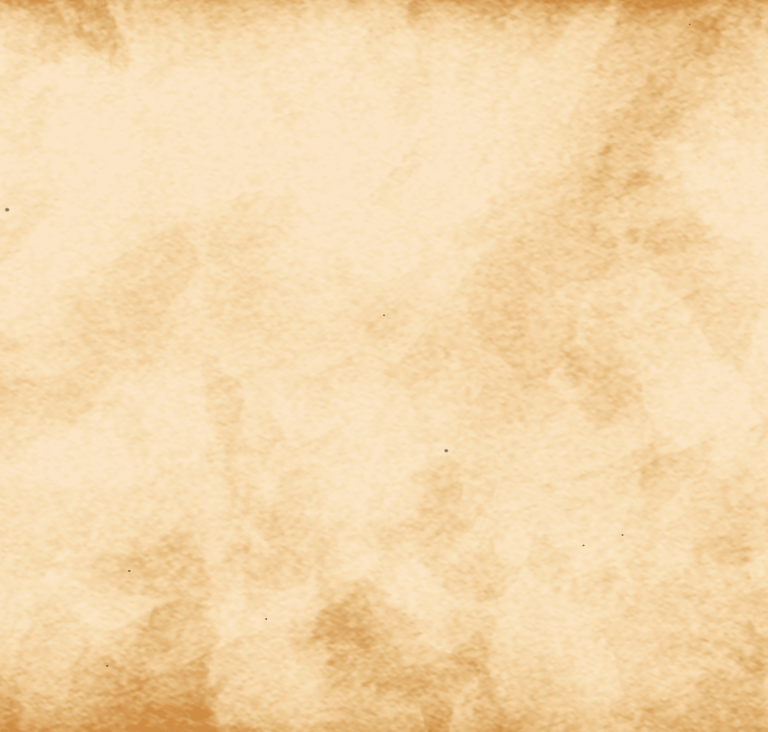
A Shadertoy shader for this texture:

```glsl
// Aged parchment: mottled cream paper with tan stains, browned edges, creases and specks.

const vec3 PAPER_RAMP[6] = vec3[6](
    vec3(0.98, 0.89, 0.75), vec3(0.97, 0.87, 0.70), vec3(0.96, 0.83, 0.64),
    vec3(0.93, 0.78, 0.56), vec3(0.89, 0.71, 0.46), vec3(0.85, 0.63, 0.36));
const vec3 SPECK_COLOR = vec3(0.45, 0.33, 0.22);

// Stain amounts are in steps of the ramp.
const float BASE_STAIN = -0.12;
const float CLOUD_STAIN = 4.6;
const float PATCH_STAIN = 0.8;
const float SLANT_STAIN = 0.7;
const float MOTTLE_STAIN = 1.2;
const float STREAK_STAIN = 1.6;
const float CREASE_STAIN = 1.1;
const float GRAIN_STAIN = 1.25;
const float TOP_STAIN = 4.0;
const float BOTTOM_STAIN = 3.4;
const float HANGING_STAIN = 1.9;
const float TOP_DEPTH = 0.055;
const float BOTTOM_DEPTH = 0.065;
const float HANGING_DEPTH = 0.14;
const vec2 GRAIN_SCALE = vec2(115.0, 220.0);
const int CREASE_COUNT = 10;
const int SPECK_COUNT = 9;

float hash(vec2 p) {
    vec3 q = fract(vec3(p.xyx) * 0.1031);
    q += dot(q, q.yzx + 33.33);
    return fract((q.x + q.y) * q.z);
}

vec2 hash2(float n) {
    return vec2(hash(vec2(n, 17.0)), hash(vec2(n, 59.0)));
}

float noise(vec2 p) {
    vec2 cell = floor(p), f = fract(p);
    f = f * f * (3.0 - 2.0 * f);
    return mix(mix(hash(cell), hash(cell + vec2(1, 0)), f.x),
               mix(hash(cell + vec2(0, 1)), hash(cell + vec2(1, 1)), f.x), f.y);
}

float fbm(vec2 p) {
    float sum = 0.0, amplitude = 0.516;
    for (int i = 0; i < 5; i++) {
        sum += amplitude * noise(p);
        p = mat2(1.6, 1.2, -1.2, 1.6) * p + 13.7;
        amplitude *= 0.5;
    }
    return sum;
}

vec2 rotate(vec2 p, float angle) {
    float c = cos(angle), s = sin(angle);
    return vec2(c * p.x + s * p.y, c * p.y - s * p.x);
}

// Oblique strokes: crisp along the upper side, fading downwards.
float creases(vec2 p, float aspect) {
    float sum = 0.0;
    for (int i = 0; i < CREASE_COUNT; i++) {
        float id = float(i);
        vec2 center = hash2(id + 3.0) * vec2(aspect, 0.8) + vec2(0.0, 0.1);
        float slope = mix(0.2, 0.6, hash(vec2(id, 7.0)));
        float halfLength = mix(0.05, 0.12, hash(vec2(id, 23.0)));
        vec2 q = p - center;
        float depth = slope * q.x - q.y + 0.012 * (noise(p * 22.0) - 0.5);
        float along = 1.0 - smoothstep(0.3, 1.0, abs(q.x) / halfLength);
        sum += along * smoothstep(0.0, 0.005, depth) * exp(-max(depth, 0.0) / 0.024);
    }
    return sum;
}

float specks(vec2 p, float aspect) {
    float mask = 0.0;
    for (int i = 0; i < SPECK_COUNT; i++) {
        float id = float(i) + 41.0;
        vec2 center = hash2(id) * vec2(aspect, 1.0);
        float radius = mix(0.0012, 0.0026, pow(hash(vec2(id, 5.0)), 3.0));
        float dist = length((p - center) * vec2(0.85, 1.0));
        mask = max(mask, 1.0 - smoothstep(radius * 0.4, radius * 1.4, dist));
    }
    return mask;
}

// Browning of the top and bottom, with ragged stains reaching inwards.
float edgeStain(vec2 p, vec2 w, float aspect) {
    float ragged = mix(0.4, 1.5, fbm(p * vec2(5.0, 4.0) + 71.0));
    float corner = smoothstep(0.25, 0.5, abs(p.x / aspect - 0.5));
    float top = TOP_STAIN * exp((p.y - 1.0) / (TOP_DEPTH * ragged));
    float bottom = BOTTOM_STAIN * exp(-p.y / (BOTTOM_DEPTH * ragged));
    float reach = exp((p.y - 1.0) / HANGING_DEPTH) + 0.5 * exp(-p.y / HANGING_DEPTH);
    float hanging = smoothstep(0.48, 0.56, fbm(w * vec2(8.0, 5.0) + 107.0));
    return top * mix(0.85, 1.15, corner) + bottom * mix(1.15, 0.55, p.x / aspect)
         + HANGING_STAIN * hanging * reach;
}

vec3 paperColor(float stain) {
    float s = clamp(stain, -0.4, 5.9);
    int step0 = int(clamp(floor(s), 0.0, 4.0));
    return mix(PAPER_RAMP[step0], PAPER_RAMP[step0 + 1], s - float(step0));
}

void mainImage(out vec4 fragColor, in vec2 fragCoord) {
    vec2 p = fragCoord / iResolution.y;
    float aspect = iResolution.x / iResolution.y;
    vec2 warp = vec2(fbm(p * 4.0 + 5.0), fbm(p * 4.0 + 31.0)) - 0.5;
    vec2 w = p + 0.16 * warp;

    // Broad clouds, torn patches, slanted stains and finer mottling
    float stain = BASE_STAIN + CLOUD_STAIN * (fbm(w * 3.6 + 2.0) - 0.5);
    float patches = fbm(w * vec2(5.5, 3.4) + 47.0);
    stain += PATCH_STAIN * smoothstep(0.5, 0.55, patches) * mix(0.4, 1.3, fbm(p * 6.0));
    float slanted = fbm(rotate(w, 0.5) * vec2(6.0, 11.0) + 131.0);
    stain += SLANT_STAIN * smoothstep(0.52, 0.57, slanted);
    float mottleArea = smoothstep(0.4, 0.6, fbm(p * 2.6 + 19.0));
    stain += MOTTLE_STAIN * mottleArea * smoothstep(0.48, 0.58, fbm(w * 13.0 + 83.0));
    stain += STREAK_STAIN * (fbm(p * vec2(13.0, 2.5) + 61.0) - 0.5);

    // Creases, edges and fibrous grain
    stain += CREASE_STAIN * creases(p, aspect) + edgeStain(p, w, aspect);
    stain = max(stain, -0.15 + 0.3 * stain);
    float grain = noise(rotate(p, 0.3) * GRAIN_SCALE + 3.0 * warp)
                + noise(rotate(p, -0.4) * GRAIN_SCALE * 1.15 + 9.0);
    stain += GRAIN_STAIN * (grain - 1.0);

    vec3 color = mix(paperColor(stain), SPECK_COLOR, 0.75 * specks(p, aspect));
    fragColor = vec4(color, 1.0);
}
```
